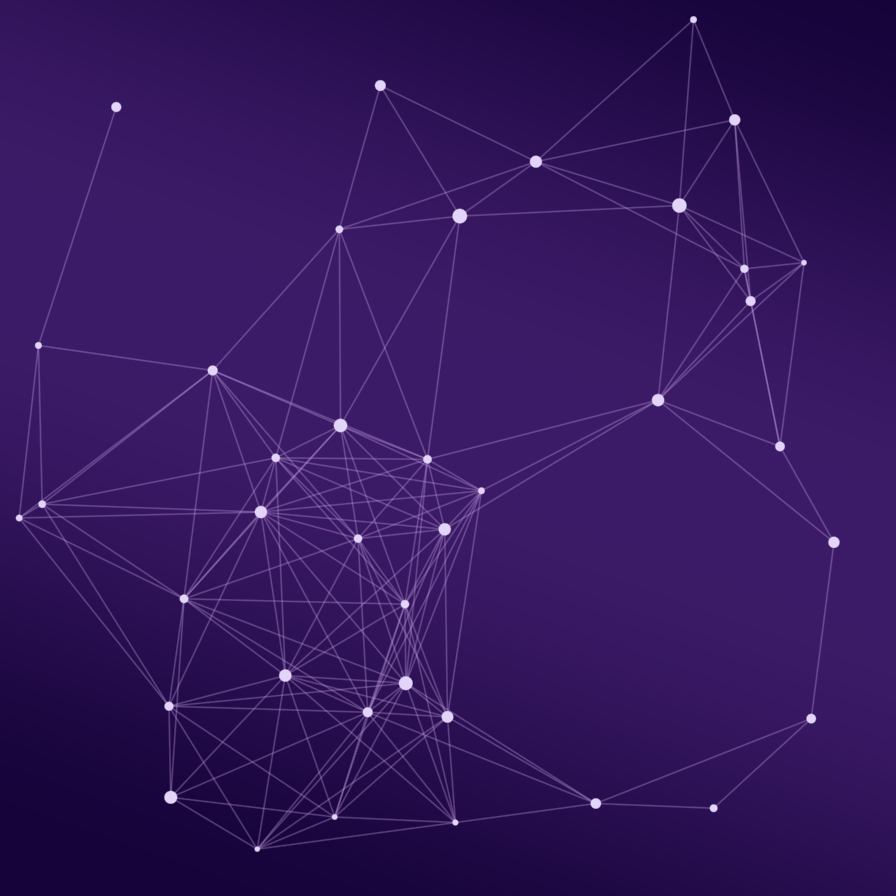
Give the GLSL for this background, as a WebGL 2 fragment shader.

```glsl
#version 300 es
precision highp float;
// Plexus of pale dots joined by thin lines over a diagonal violet glow.

#define LINK_REACH 0.28
#define LINK_HALF_WIDTH 0.0009
#define LINK_ALPHA 0.36
#define DOT_MIN 0.0028
#define DOT_MAX 0.0082
#define GLOW_SLOPE 0.35
#define GLOW_HEIGHT 0.72
#define SEED 3.7

uniform vec2 u_resolution;
out vec4 outColor;

const int CLUSTER = 16;                // dense group, left of centre
const int RING = CLUSTER + 9;          // loop around the open area
const int UPPER = RING + 8;            // loose scatter along the top
const int KNOT = UPPER + 4;            // tight group, upper right
const int COUNT = KNOT + 2;            // outlying pair at the left

const vec3 NIGHT = vec3(0.085, 0.012, 0.225);
const vec3 VIOLET = vec3(0.232, 0.102, 0.402);
const vec3 LINK_COLOR = vec3(0.75, 0.60, 0.87);
const vec3 DOT_COLOR = vec3(0.89, 0.83, 0.98);

float hash(vec2 p) {
    return fract(sin(dot(p, vec2(127.1, 311.7))) * 43758.5453);
}

vec2 hash2(float n) {
    return vec2(hash(vec2(n, SEED)), hash(vec2(n, SEED + 5.3)));
}

// Position of one dot, by the group its index falls in.
vec2 nodePosition(int i) {
    vec2 jitter = hash2(float(i) + 1.0);
    if (i < CLUSTER) {
        vec2 cell = vec2(i % 4, i / 4);
        return vec2(0.17, 0.04) + (cell + jitter) * vec2(0.085, 0.137);
    }
    if (i < RING) {
        float angle = (float(i - CLUSTER) + 0.7 * jitter.x) * 6.28319 / 9.0;
        float radius = 0.21 + 0.06 * jitter.y;
        return vec2(0.71, 0.31) + radius * vec2(cos(angle), sin(angle));
    }
    if (i < UPPER) {
        int k = i - RING;
        vec2 cell = vec2(k % 4, k / 4) + 0.1 + 0.8 * jitter;
        return vec2(0.0, 0.58) + cell * vec2(0.24, 0.21);
    }
    if (i < KNOT) return vec2(0.82, 0.75) + (jitter - 0.5) * vec2(0.2, 0.24);
    return vec2(0.02, 0.40) + jitter * vec2(0.03, 0.05);
}

float segmentDistance(vec2 p, vec2 a, vec2 b) {
    vec2 along = b - a;
    float t = clamp(dot(p - a, along) / dot(along, along), 0.0, 1.0);
    return length(p - a - along * t);
}

// Coverage of a shape whose edge lies at the given signed distance.
float cover(float dist, float pixel) {
    return clamp(0.5 - dist / pixel, 0.0, 1.0);
}

void main() {
    float scale = min(u_resolution.x, u_resolution.y);
    vec2 uv = gl_FragCoord.xy / scale;
    float pixel = 1.0 / scale;

    // Background: a bright band falling from upper left to right.
    float offBand = abs(uv.y + GLOW_SLOPE * uv.x - GLOW_HEIGHT);
    float glow = 1.0 - smoothstep(0.08, 0.66, offBand);
    vec3 color = mix(NIGHT, VIOLET, glow);

    vec2 node[COUNT];
    for (int i = 0; i < COUNT; i++) node[i] = nodePosition(i);

    // Links: every pair within reach; crossings build up.
    float clearing = 1.0;
    float dots = 0.0;
    for (int i = 0; i < COUNT; i++) {
        float toNode = length(uv - node[i]);
        float size = hash(vec2(float(i), SEED + 9.1));
        dots = max(dots, cover(toNode - mix(DOT_MIN, DOT_MAX, size), 1.4 * pixel));
        if (toNode > LINK_REACH + 0.01) continue;
        for (int j = i + 1; j < COUNT; j++) {
            vec2 gap = node[j] - node[i];
            if (dot(gap, gap) > LINK_REACH * LINK_REACH) continue;
            float dist = segmentDistance(uv, node[i], node[j]);
            clearing *= 1.0 - LINK_ALPHA * cover(dist - LINK_HALF_WIDTH, 1.2 * pixel);
        }
    }
    color = mix(LINK_COLOR, color, clearing);

    // Dots on top.
    color = mix(color, DOT_COLOR, dots);
    outColor = vec4(color, 1.0);
}
```
